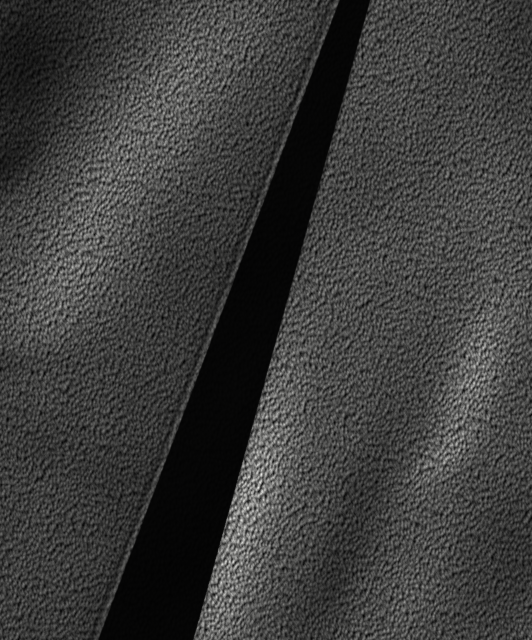
A WebGL 1 fragment shader for this texture:

```glsl
precision highp float;
// Two panels of pebbled dark leather parted by a narrow black wedge.
// Two layers of cellular noise embossed by a slanted light make the grain;
// rotated Gaussian glows and layered sines shape the folds and sheen.
uniform vec2 u_resolution;

vec2 hash2(vec2 cell) {
  vec3 h = fract(vec3(cell.xyx) * vec3(0.1031, 0.1030, 0.0973));
  h += dot(h, h.yzx + 33.33);
  return fract((h.xx + h.yz) * h.zy);
}

// Distance to the nearest scattered cell centre
float cellular(vec2 q) {
  vec2 cell = floor(q), f = fract(q);
  float nearest = 4.0;
  for (int j = -1; j <= 1; j++) {
    for (int i = -1; i <= 1; i++) {
      vec2 o = vec2(float(i), float(j));
      vec2 r = o + hash2(cell + o) - f;
      nearest = min(nearest, dot(r, r));
    }
  }
  return sqrt(nearest);
}

// Embossed cells stretched along the given angle
float pebbles(vec2 p, float angle, vec2 density) {
  float c = cos(angle), s = sin(angle);
  vec2 q = vec2(c * p.x + s * p.y, s * p.x - c * p.y) * density;
  vec2 light = vec2(0.16, -0.28);
  float lit = cellular(q + light), shade = cellular(q - light);
  return 1.2 * (shade - lit) + 0.5 * (0.48 - 0.5 * (lit + shade));
}

// Soft elliptical patch with its long axis at the given angle
float glow(vec2 p, vec2 centre, vec2 radii, float angle) {
  vec2 d = p - centre;
  float c = cos(angle), s = sin(angle);
  d = vec2(c * d.x + s * d.y, c * d.y - s * d.x) / radii;
  return exp(-dot(d, d));
}

// Slow uneven wrinkling, stretched along the folds
float wrinkles(vec2 p) {
  float sum = 0.0, amp = 0.5;
  vec2 q = vec2(0.45 * p.x + 0.9 * p.y, 0.9 * p.x - 0.45 * p.y) * vec2(7.0, 15.0);
  for (int i = 0; i < 5; i++) {
    sum += amp * sin(q.x + 1.3 * sin(q.y)) * cos(q.y + sin(0.7 * q.x));
    q = mat2(0.8, 0.6, -0.6, 0.8) * q * 1.9 + 2.1;
    amp *= 0.68;
  }
  return sum;
}

float leftSheen(vec2 p) {
  float v = 0.22;
  v += 0.14 * glow(p, vec2(0.23, 0.80), vec2(0.27, 0.09), 1.03);
  v += 0.10 * glow(p, vec2(0.10, 0.55), vec2(0.14, 0.07), 1.0);
  v += 0.04 * glow(p, vec2(0.40, 0.95), vec2(0.12, 0.07), 1.1);
  v -= 0.13 * glow(p, vec2(0.04, 0.91), vec2(0.18, 0.10), 0.9);
  v -= 0.09 * glow(p, vec2(0.0, 0.735), vec2(0.08, 0.035), 0.7);
  v -= 0.05 * glow(p, vec2(0.01, 0.43), vec2(0.11, 0.025), 0.1);
  v -= 0.03 * glow(p, vec2(0.10, 0.29), vec2(0.12, 0.05), -0.5);
  return v;
}

float rightSheen(vec2 p) {
  float v = 0.265;
  v += 0.18 * glow(p, vec2(0.375, 0.19), vec2(0.14, 0.05), 1.25);
  v += 0.09 * glow(p, vec2(0.42, 0.34), vec2(0.16, 0.06), 1.25);
  v += 0.09 * glow(p, vec2(0.34, 0.03), vec2(0.10, 0.05), 1.2);
  v += 0.14 * glow(p, vec2(0.74, 0.41), vec2(0.13, 0.04), 1.2);
  v += 0.09 * glow(p, vec2(0.69, 0.285), vec2(0.07, 0.025), 0.7);
  v += 0.06 * glow(p, vec2(0.78, 0.68), vec2(0.15, 0.05), 1.4);
  v += 0.04 * glow(p, vec2(0.63, 0.05), vec2(0.12, 0.04), 1.2);
  v -= 0.09 * glow(p, vec2(0.53, 0.13), vec2(0.20, 0.05), 1.15);
  v -= 0.07 * glow(p, vec2(0.80, 0.13), vec2(0.15, 0.08), 1.3);
  v -= 0.07 * glow(p, vec2(0.82, 0.88), vec2(0.22, 0.06), 1.57);
  v -= 0.02 * glow(p, vec2(0.56, 0.70), vec2(0.10, 0.06), 0.6);
  return v;
}

void main() {
  vec2 p = gl_FragCoord.xy / u_resolution.y;
  p.x *= 0.832 * u_resolution.y / u_resolution.x;
  float px = 1.0 / u_resolution.y;

  // Signed distances into each panel from the edges of the wedge
  float left = (0.1536 + 0.3777 * p.y - p.x) * 0.9355;
  float right = (p.x - 0.302 - 0.277 * p.y) * 0.9637;
  float panel = smoothstep(-px, px, max(left, right));

  // Grain: steep pebbles broken up by a finer, crossing layer
  vec2 w = p + 0.0015 * sin(p.yx * vec2(61.0, 53.0) + 2.0 * sin(p * 23.0));
  float relief = 0.72 * pebbles(w, 1.15, vec2(108.0, 168.0));
  relief += 0.5 * pebbles(w + 3.7, 1.75, vec2(150.0, 215.0));
  relief = max(relief, -0.75 + 0.2 * relief);
  float folds = wrinkles(p);

  // Left panel: darkening toward its seam, then a pale turned rim
  float a = leftSheen(p) + 0.025 * folds;
  a -= 0.05 * exp(-max(left, 0.0) / 0.045);
  a *= 1.0 - 0.3 * exp(-pow((left - 0.0115) / 0.0035, 2.0));
  float rim = exp(-pow((left - 0.004) / 0.0035, 2.0));
  a += 0.11 * rim;

  // Right panel: a clean cut with a thin shaded lip
  float b = rightSheen(p) + 0.028 * folds;
  b *= 1.0 - 0.3 * exp(-max(right, 0.0) / 0.003);

  float base = max(mix(a, b, step(0.0, right)), 0.07);
  float leather = base * (1.0 + relief * (1.0 - 0.45 * rim * step(0.0, left)));
  float hollow = 0.019 + 0.010 * relief + 0.004 * folds;
  float tone = mix(hollow, leather, panel);
  gl_FragColor = vec4(clamp(tone * vec3(1.0, 1.0, 0.985), 0.0, 1.0), 1.0);
}
```
